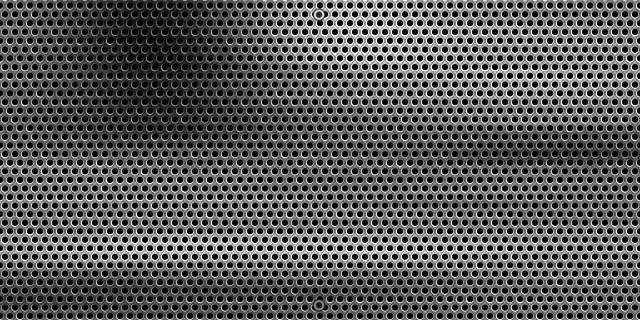
A Shadertoy shader for this texture:

```glsl
const float COLUMNS = 64.0;           // holes across the sheet
const float ROW_PITCH = 0.02695;      // row spacing, in sheet heights
const float FIRST_ROW = 0.0169;       // depth of the first row below the top
const float ROW_BOW = 0.026;          // slight sag of the middle rows
const float HOLE_RADIUS = 0.31;       // in column pitches
const float RIM_RADIUS = 0.425;
const float GROOVE_WIDTH = 0.045;
const float GROOVE_DEPTH = 0.38;
const float RIM_GLINT = 0.30;
const float STREAK_AMOUNT = 0.16;
const float GRAIN_AMOUNT = 0.16;
const float SCREW_RADIUS = 0.0195;
const float SCREW_INSET = 0.046;
const float HOLE_TONE = 0.025;
const vec2 GLINT_DIRECTION = vec2(-0.6, -0.8);

vec2 hashGradient(vec2 cell) {
    vec2 k = vec2(dot(cell, vec2(127.1, 311.7)), dot(cell, vec2(269.5, 183.3)));
    return 2.0 * fract(sin(k) * 43758.5) - 1.0;
}

float gradientNoise(vec2 p) {
    vec2 i = floor(p), f = p - i;
    vec2 u = f * f * f * (f * (f * 6.0 - 15.0) + 10.0);
    vec2 e = vec2(0.0, 1.0);
    float low = mix(dot(hashGradient(i), f),
                    dot(hashGradient(i + e.yx), f - e.yx), u.x);
    float high = mix(dot(hashGradient(i + e.xy), f - e.xy),
                     dot(hashGradient(i + e.yy), f - e.yy), u.x);
    return mix(low, high, u.y);
}

float softSpot(vec2 p, vec2 center, vec2 size) {
    vec2 d = (p - center) / size;
    return exp(-dot(d, d));
}

// Broad reflections over the sheet; uv runs from 0 to 1
float sheetLight(vec2 uv) {
    float light = 0.57;
    light -= 0.46 * softSpot(uv, vec2(0.24, 0.88), vec2(0.15, 0.22));
    light -= 0.22 * softSpot(uv, vec2(0.25, 0.62), vec2(0.22, 0.14));
    light += 0.34 * softSpot(uv, vec2(0.55, 0.93), vec2(0.15, 0.16));
    light += 0.24 * softSpot(uv, vec2(0.82, 0.80), vec2(0.26, 0.16));
    light -= 0.24 * softSpot(uv, vec2(0.92, 0.53), vec2(0.32, 0.06));
    light += 0.12 * softSpot(uv, vec2(0.20, 0.40), vec2(0.35, 0.10));
    light += 0.36 * softSpot(uv, vec2(0.48, 0.22), vec2(0.60, 0.055));
    light -= 0.22 * softSpot(uv, vec2(0.10, 0.08), vec2(0.55, 0.08));
    light += STREAK_AMOUNT * gradientNoise(uv * vec2(3.0, 26.0));
    return clamp(light, 0.08, 1.0);
}

void mainImage(out vec4 fragColor, in vec2 fragCoord) {
    vec2 uv = fragCoord / iResolution.xy;
    vec2 p = fragCoord / iResolution.y;
    float pitch = 2.0 / COLUMNS;
    float edge = 0.6 / (iResolution.y * pitch);

    // Staggered hole grid, measured in column pitches
    float depth = 1.0 - p.y;
    depth -= ROW_BOW * depth * (1.0 - depth);
    float rowPosition = (depth - FIRST_ROW) / ROW_PITCH;
    float row = floor(rowPosition + 0.5);
    float columnPosition = p.x / pitch - 0.5 * mod(row, 2.0);
    float column = floor(columnPosition + 0.5);
    vec2 d = vec2(columnPosition - column,
                  (row - rowPosition) * ROW_PITCH / pitch);
    float r = length(d);

    // Plate with a raised rim and a dark groove around each hole
    float light = sheetLight(uv);
    float wear = gradientNoise(vec2(column, row) * 0.73 + 0.37);
    float grain = gradientNoise(p * vec2(90.0, 150.0));
    float plate = light * 0.92 + GRAIN_AMOUNT * grain;
    float facing = dot(GLINT_DIRECTION, d / max(r, 0.001));
    float rim = light * 0.90 + 0.16 + 0.15 * wear;
    rim += RIM_GLINT * facing * (0.75 + wear);
    float tone = mix(rim, plate, smoothstep(RIM_RADIUS - edge, RIM_RADIUS + edge, r));
    float groove = (r - RIM_RADIUS - GROOVE_WIDTH) / GROOVE_WIDTH;
    tone *= 1.0 - GROOVE_DEPTH * exp(-groove * groove);
    tone = mix(HOLE_TONE, tone, smoothstep(HOLE_RADIUS - edge, HOLE_RADIUS + edge, r));

    // Fixing screws at the top and bottom centre
    float pixel = 0.7 / iResolution.y;
    for (int i = 0; i < 2; i++) {
        float screwY = mix(SCREW_INSET, 1.0 - SCREW_INSET, float(i));
        float s = length(p - vec2(0.997, screwY));
        float rings = 0.55 + 0.45 * cos(9.42 * s / SCREW_RADIUS);
        float head = rings * (0.15 + 0.85 * light);
        head *= smoothstep(0.08, 0.24, s / SCREW_RADIUS);
        tone = mix(head, tone, smoothstep(-pixel, pixel, s - SCREW_RADIUS));
    }
    fragColor = vec4(vec3(clamp(tone, 0.0, 1.0)), 1.0);
}
```
